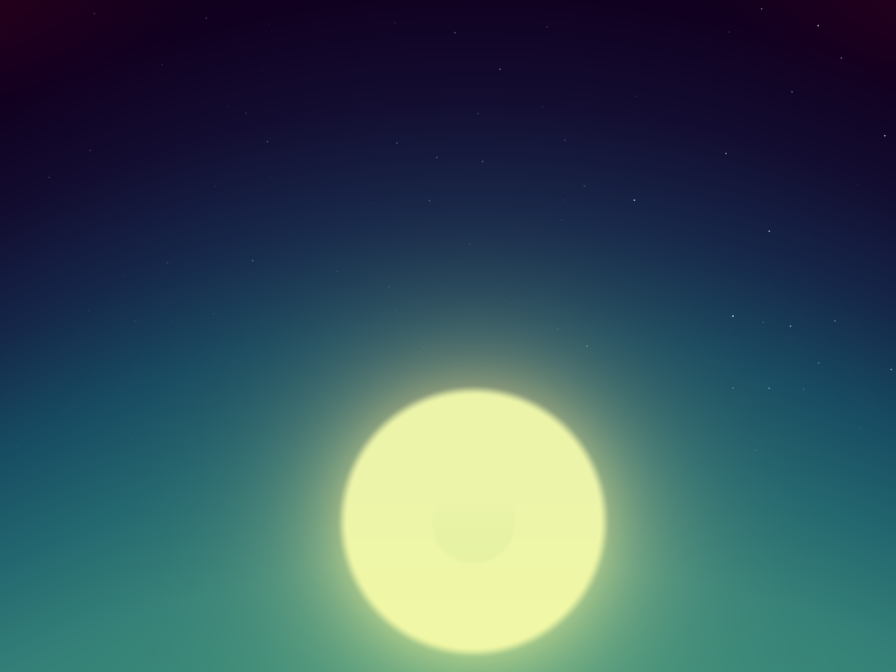
Reproduce this background procedurally as a Shadertoy shader.

```glsl
// A pale glowing moon low in a teal dusk sky that darkens to violet, with faint stars.

vec2 hash2(vec2 cell) {
    vec2 q = vec2(dot(cell, vec2(127.1, 311.7)), dot(cell, vec2(269.5, 183.3)));
    return fract(sin(q) * 43758.55);
}

// Evenly spaced sky colours, from the horizon up to the zenith
vec3 skyGradient(float height) {
    vec3 stops[8] = vec3[8](
        vec3(0.22, 0.54, 0.47), vec3(0.20, 0.50, 0.47),
        vec3(0.13, 0.40, 0.435), vec3(0.085, 0.29, 0.38),
        vec3(0.08, 0.15, 0.285), vec3(0.07, 0.05, 0.19),
        vec3(0.065, 0.0, 0.125), vec3(0.10, 0.0, 0.10));
    float level = clamp(height / 0.17, 0.0, 6.999);
    int i = int(level);
    return mix(stops[i], stops[i + 1], fract(level));
}

// One small star at a random place in each occupied cell
float starField(vec2 p) {
    vec2 cell = floor(p * 16.0);
    vec2 seed = hash2(cell);
    vec2 center = (cell + 0.15 + 0.7 * seed) / 16.0;
    float dotMask = 1.0 - smoothstep(0.0004, 0.0022, length(p - center));
    float brightness = hash2(cell + 41.0).x;
    return dotMask * step(0.55, hash2(cell + 17.0).y) * brightness * brightness;
}

void mainImage(out vec4 fragColor, in vec2 fragCoord) {
    // Height runs from 0 to 1; x is centred
    vec2 p = (fragCoord - vec2(0.5 * iResolution.x, 0.0)) / iResolution.y;
    vec2 fromMoon = p - vec2(0.038, 0.224);
    float moonDist = length(fromMoon);

    // Sky bands bow upward over the moon
    vec3 color = skyGradient(p.y + 0.35 * fromMoon.x * fromMoon.x);

    // Reddish tint in the upper corners
    color.r += 0.04 * smoothstep(0.35, 0.7, abs(p.x)) * smoothstep(0.8, 1.0, p.y);

    // Stars thin out near the horizon and the glow, brighter on the right
    float starFade = smoothstep(0.42, 0.75, p.y + 0.35 * abs(p.x));
    color += vec3(0.7, 0.75, 0.8) * starField(p) * starFade * mix(0.3, 0.8, smoothstep(-0.3, 0.5, p.x));

    // Halo fading away from the rim
    color += vec3(0.44, 0.26, 0.07) * exp(-11.0 * max(moonDist - 0.196, 0.0));

    // Moon disc with a faint inner spot that fades toward its top
    vec3 moon = mix(vec3(0.94, 0.97, 0.65), vec3(0.925, 0.957, 0.665), smoothstep(-0.15, 0.08, fromMoon.y));
    float spot = (1.0 - smoothstep(0.058, 0.066, moonDist)) * smoothstep(0.06, -0.05, fromMoon.y);
    moon -= vec3(0.03, 0.015, 0.015) * spot;
    color = mix(color, moon, 1.0 - smoothstep(0.187, 0.204, moonDist));

    fragColor = vec4(color, 1.0);
}
```
